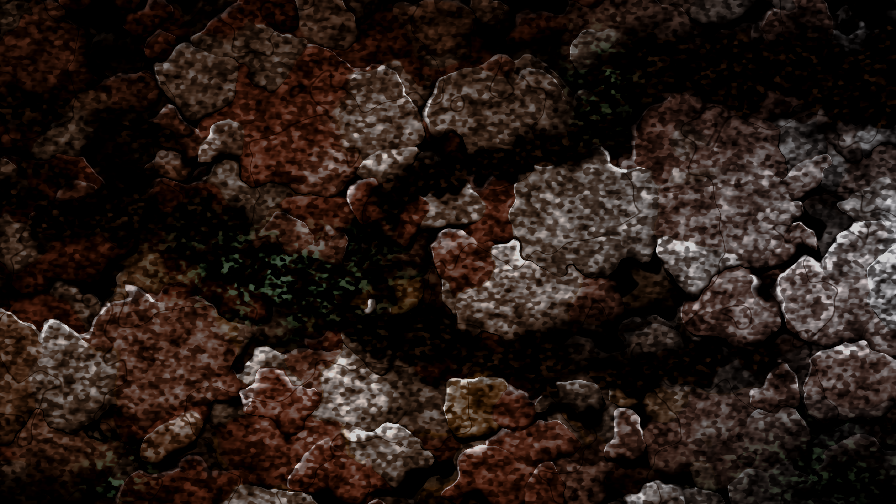
Give the GLSL for this texture, as a Shadertoy shader.

```glsl
// Flaking pine bark: overlapping scales split by dark mossy crevices, in low light.

const vec3 RED_BROWN = vec3(0.27, 0.13, 0.08);
const vec3 TAN = vec3(0.38, 0.27, 0.20);
const vec3 ASH_GREY = vec3(0.36, 0.34, 0.345);
const vec3 OCHRE = vec3(0.40, 0.24, 0.08);
const vec3 RIM_LIGHT = vec3(0.40, 0.42, 0.44);
const vec3 MOSS = vec3(0.19, 0.28, 0.18);
const vec3 SOIL = vec3(0.09, 0.055, 0.035);
const vec2 TO_LIGHT = vec2(-0.42, 0.91);
const float RELIEF_STEP = 0.003;
const float SHADOW_STEP = 0.018;

vec3 hash3(vec2 p) {
    vec3 q = fract(p.xyx * vec3(0.1031, 0.1030, 0.0973));
    q += dot(q, q.yxz + 33.33);
    return fract((q.xxy + q.yzz) * q.zyx);
}

float layeredSines(vec2 p, float roughness) {
    float sum = 0.0, amp = 0.5;
    for (int i = 0; i < 4; i++) {
        p = mat2(0.8, 0.6, -0.6, 0.8) * p * 1.8 + 1.3;
        sum += amp * sin(p.x + 1.4 * sin(p.y));
        amp *= roughness;
    }
    return sum;
}

// Random tones of jittered cells, blended softly where they meet.
float cellTone(vec2 p) {
    vec2 base = floor(p - 0.5);
    float tone = 0.0, total = 0.0;
    for (int y = 0; y < 2; y++)
    for (int x = 0; x < 2; x++) {
        vec2 cell = base + vec2(x, y);
        vec3 rnd = hash3(cell);
        vec2 d = cell + 0.1 + 0.8 * rnd.xy - p;
        float weight = exp(-8.0 * dot(d, d));
        tone += weight * rnd.z;
        total += weight;
    }
    return tone / total;
}

float glow(vec2 p, vec2 centre, vec2 radius) {
    vec2 d = (p - centre) / radius;
    return exp(-dot(d, d));
}

// Topmost of the overlapping domed scales: height here, height one relief
// step and one shadow step towards the light, and a random id.
vec4 scales(vec2 p, vec2 toLight, float seed) {
    vec2 base = floor(p);
    vec4 top = vec4(-1.0, -1.0, -1.0, 0.0);
    for (int y = -1; y <= 1; y++)
    for (int x = -1; x <= 1; x++) {
        vec2 cell = base + vec2(x, y);
        vec3 rnd = hash3(cell + seed);
        vec2 d = p - cell - 0.15 - 0.7 * rnd.xy;
        float radius = 0.42 + 0.4 * fract(rnd.x * 17.0 + rnd.y * 5.0);
        vec3 inside = radius - vec3(length(d), length(d + toLight * RELIEF_STEP),
                                    length(d + toLight * SHADOW_STEP));
        vec3 dome = 0.35 - 0.35 * exp(-6.0 * max(inside, 0.0));
        vec3 height = rnd.z + dome + 9.0 * min(inside, 0.0);
        float covers = smoothstep(-0.08, 0.08, height.x - top.x);
        top = vec4(max(top.xyz, height), mix(top.w, fract(rnd.z * 23.0 + rnd.y * 11.0), covers));
    }
    return top;
}

// Large and small scales mixed, with curling outlines.
vec4 bark(vec2 p) {
    vec2 q = p + 0.034 * vec2(layeredSines(p * 15.0, 0.45), layeredSines(p.yx * 17.0 + 4.0, 0.45));
    vec2 stretch = vec2(0.76, 1.0);
    vec4 large = scales(q * stretch * 6.0, TO_LIGHT * stretch * 6.0, 2.0);
    vec4 small = scales(q * stretch * 13.0, TO_LIGHT * stretch * 13.0, 31.0);
    small.xyz = small.xyz * 0.8 + 0.12;
    large.xyz += 0.22 * sin(p.x * 9.0 + 2.0 * sin(p.y * 8.0));
    float covers = smoothstep(-0.06, 0.06, large.x - small.x);
    return vec4(max(large.xyz, small.xyz), mix(small.w, large.w, covers));
}

float segment(vec2 p, vec2 a, vec2 b, float widthA, float widthB) {
    vec2 ab = b - a;
    float t = clamp(dot(p - a, ab) / dot(ab, ab), 0.0, 1.0);
    return length(p - a - ab * t) - mix(widthA, widthB, t);
}

float creviceDistance(vec2 p) {
    // Long crevice falling from left to right
    float path = mix(0.60, 0.28, smoothstep(0.1, 1.05, p.x));
    float width = 0.028 + 0.03 * glow(p, vec2(0.5, p.y), vec2(0.3, 1.0));
    float d = 0.88 * abs(p.y - path) - width + 0.12 * smoothstep(1.46, 1.7, p.x);
    // Branch climbing to the upper right, and a short one at the left
    d = min(d, segment(p, vec2(0.76, 0.38), vec2(0.79, 0.62), 0.03, 0.025));
    d = min(d, segment(p, vec2(0.79, 0.62), vec2(1.16, 0.74), 0.025, 0.03));
    d = min(d, segment(p, vec2(1.16, 0.74), vec2(1.27, 0.86), 0.03, 0.06));
    d = min(d, segment(p, vec2(1.27, 0.86), vec2(1.80, 0.85), 0.06, 0.075));
    d = min(d, segment(p, vec2(-0.05, 0.79), vec2(0.30, 0.75), 0.025, 0.01));
    return d + 0.04 * layeredSines(p * 16.0 + 7.0, 0.65);
}

vec3 scaleColour(vec2 p, float id) {
    vec3 col = mix(RED_BROWN, TAN, smoothstep(0.25, 0.9, id));
    float greyness = smoothstep(0.9, 1.75, p.x) * (0.35 + 0.6 * id);
    float ochre = 1.0 - smoothstep(0.04, 0.08, abs(id - 0.6));
    ochre *= 0.7 * glow(p, vec2(0.75, 0.2), vec2(0.65, 0.5));
    return mix(mix(col, ASH_GREY, greyness), OCHRE, ochre);
}

// Pools of light over the trunk, with dim corners.
float daylight(vec2 p) {
    float light = 0.5 + 0.6 * glow(p, vec2(0.6, 0.2), vec2(0.5, 0.25))
                + 0.6 * glow(p, vec2(1.55, 0.42), vec2(0.55, 0.3))
                + 0.5 * glow(p, vec2(0.65, 0.65), vec2(0.3, 0.2));
    light *= 1.0 - 0.9 * glow(p, vec2(1.68, 0.04), vec2(0.24, 0.14));
    light *= 1.0 - 0.85 * glow(p, vec2(0.05, 0.0), vec2(0.4, 0.1));
    return light * (1.0 - 0.25 * smoothstep(0.7, 1.0, p.y));
}

void mainImage(out vec4 fragColor, in vec2 fragCoord) {
    vec2 p = fragCoord / iResolution.y;
    float gap = creviceDistance(p);
    float tone = cellTone(p * vec2(95.0, 135.0));
    float stain = 0.95 + 0.45 * layeredSines(p * vec2(30.0, 42.0) + 9.0, 0.8);

    // Soil crumbs on the crevice floor
    vec3 col = SOIL * smoothstep(0.5, 1.0, tone) * stain;

    // Lit, shadowed and grainy scales
    if (gap > -0.006) {
        vec4 top = bark(p);
        float slope = 0.035 * (top.y - top.x) / RELIEF_STEP;
        float diffuse = max(0.59 - 0.81 * slope, 0.0) / sqrt(1.0 + slope * slope);
        float shadow = 1.0 - 0.88 * smoothstep(0.06, 0.35, top.z - top.x);
        float depth = mix(0.15, 1.0, smoothstep(0.35, 1.0, top.x));
        float grain = mix(0.5, 1.25, smoothstep(0.1, 0.85, tone));
        float split = mix(0.45, 1.0, smoothstep(0.0, 0.03, abs(layeredSines(p * 7.0 + 3.0, 0.55))));
        vec3 skin = scaleColour(p, top.w) * (diffuse / 0.59) * stain * split;
        skin += RIM_LIGHT * 0.6 * smoothstep(0.75, 1.0, diffuse);
        skin *= grain * daylight(p) * shadow * depth;
        skin *= mix(0.45, 1.0, smoothstep(0.0, 0.07, gap));
        col = mix(col, skin, smoothstep(-0.006, 0.01, gap));
    }

    // Moss tufts
    float mossy = glow(p, vec2(0.55, 0.45), vec2(0.2, 0.09))
                + 0.6 * glow(p, vec2(1.19, 0.84), vec2(0.06, 0.1))
                + 0.8 * glow(p, vec2(0.23, 0.06), vec2(0.06, 0.05))
                + 0.4 * glow(p, vec2(1.6, 0.08), vec2(0.2, 0.09));
    mossy *= smoothstep(0.9, 1.2, stain) * smoothstep(0.4, 0.85, tone);
    col = mix(col, MOSS, clamp(mossy, 0.0, 0.85));

    // Deep darks and cool highlights
    col = max(col * 1.55 - 0.045, 0.0);
    float luma = dot(col, vec3(0.3, 0.59, 0.11));
    col = mix(col, luma * vec3(0.98, 1.0, 1.03), 0.75 * smoothstep(0.12, 0.4, luma));
    fragColor = vec4(min(col, 0.8), 1.0);
}
```
